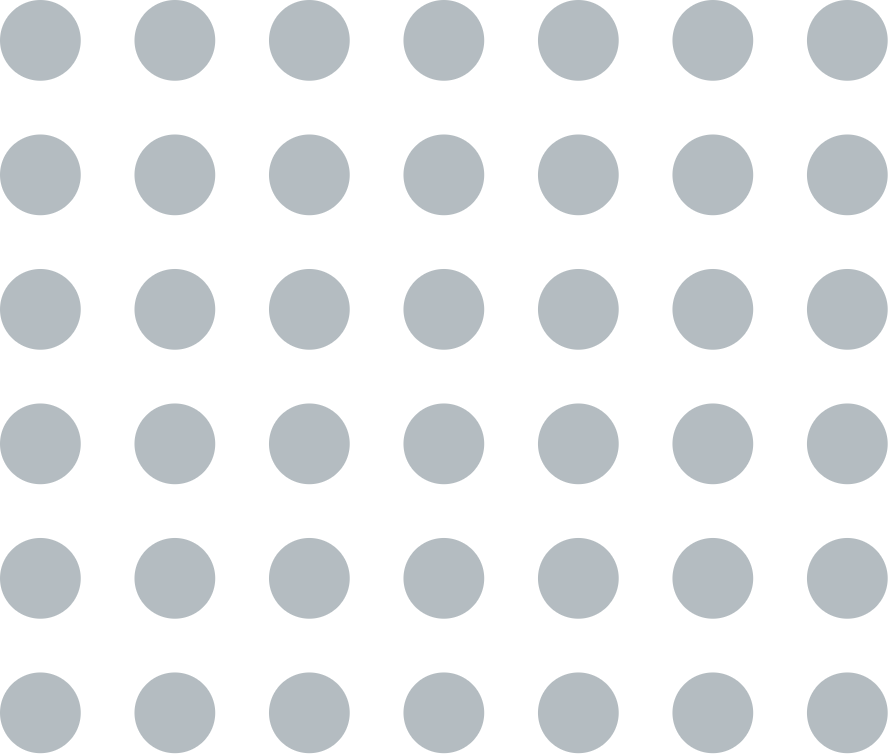
This pattern is drawn by a Shadertoy shader. Its source:

```glsl
// Square grid of flat grey-blue dots on white, seven across and six down.

const vec3 PAPER = vec3(1.0);
const vec3 DOT_COLOR = vec3(0.706, 0.738, 0.757);

// Lengths are fractions of the canvas height.
const float PITCH = 0.1779;
const float RADIUS = 0.0534;

// Offset from the nearest grid point.
vec2 repeatGrid(vec2 p, float pitch) {
    return p - pitch * round(p / pitch);
}

float circleDistance(vec2 p, float radius) {
    return length(p) - radius;
}

// Coverage of a shape, smoothed over one pixel.
float coverage(float dist, float pixel) {
    return clamp(0.5 - dist / pixel, 0.0, 1.0);
}

void mainImage(out vec4 fragColor, in vec2 fragCoord) {
    float pixel = 1.0 / iResolution.y;

    // Measure from the top left, where the first dot touches both edges.
    vec2 p = vec2(fragCoord.x, iResolution.y - fragCoord.y) * pixel;
    vec2 cell = repeatGrid(p - vec2(RADIUS), PITCH);

    float dot_mask = coverage(circleDistance(cell, RADIUS), pixel);
    fragColor = vec4(mix(PAPER, DOT_COLOR, dot_mask), 1.0);
}
```
